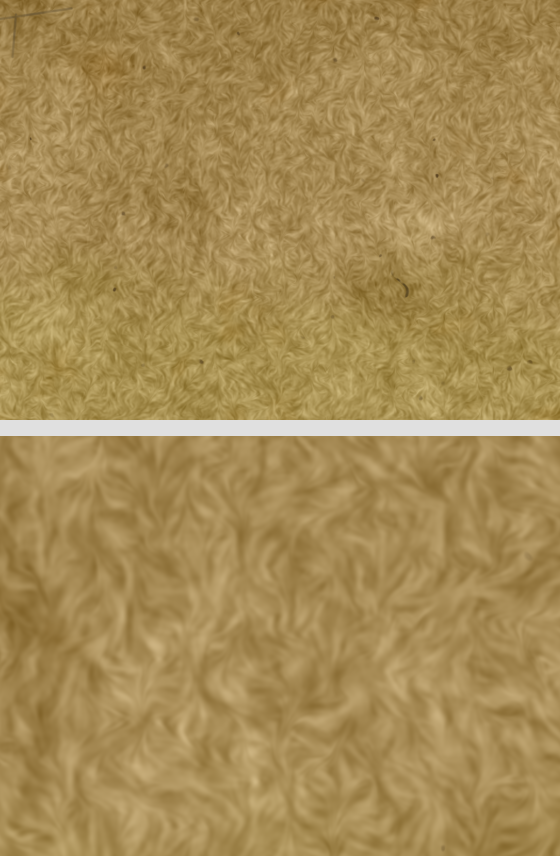
Top: the whole. Bottom: its middle third, enlarged.
Give the GLSL for this texture, as a WebGL 2 fragment shader.

```glsl
#version 300 es
precision highp float;
// Aged parchment: matted short fibres, soft brown stains, an olive foot, specks and scratches.

uniform vec2 u_resolution;
out vec4 fragColor;

float hash(vec2 p) {
    vec3 q = fract(vec3(p.xyx) * 0.1031);
    q += dot(q, q.yzx + 33.33);
    return fract((q.x + q.y) * q.z);
}

float noise(vec2 p) {
    vec2 i = floor(p), f = fract(p);
    f = f * f * (3.0 - 2.0 * f);
    return mix(mix(hash(i), hash(i + vec2(1, 0)), f.x),
               mix(hash(i + vec2(0, 1)), hash(i + vec2(1, 1)), f.x), f.y);
}

// Layered noise, centred on zero
float fbm(vec2 p) {
    float sum = 0.0, amp = 0.5;
    for (int i = 0; i < 5; i++) {
        sum += amp * (noise(p) - 0.5);
        p = mat2(1.6, 1.2, -1.2, 1.6) * p + 17.3;
        amp *= 0.5;
    }
    return sum;
}

// Fine noise smeared along a wandering direction
float fibres(vec2 p, float grain, float reach) {
    float angle = 1.4 + 3.6 * (noise(p * 26.0 + grain) - 0.5)
                + 1.6 * (noise(p * 60.0 - grain) - 0.5);
    vec2 dir = vec2(cos(angle), sin(angle));
    float sum = 0.0, total = 0.0;
    for (int i = -5; i <= 5; i++) {
        float s = float(i) / 5.0;
        float w = 1.0 - 0.7 * s * s;
        sum += w * (noise((p + dir * s * reach) * grain + 40.0) - 0.5);
        total += w;
    }
    return sum / total;
}

float stain(vec2 p, vec2 centre, vec2 size) {
    vec2 d = (p - centre) / size;
    return exp(-dot(d, d));
}

float segment(vec2 p, vec2 a, vec2 b) {
    vec2 d = b - a;
    return length(p - a - d * clamp(dot(p - a, d) / dot(d, d), 0.0, 1.0));
}

void main() {
    vec2 p = gl_FragCoord.xy / u_resolution.y;
    float pixel = 1.0 / u_resolution.y;
    vec2 warped = p + 0.16 * vec2(fbm(p * 5.0), fbm(p * 5.0 + 31.0));

    // Broad light and dark areas
    float tone = 0.15 - 0.85 * smoothstep(0.62, 1.0, warped.y);
    tone -= 1.0 * stain(warped, vec2(0.46, 0.56), vec2(0.14, 0.09));
    tone -= 1.2 * stain(warped, vec2(0.95, 0.32), vec2(0.11, 0.09));
    tone -= 0.9 * stain(warped, vec2(1.15, 0.24), vec2(0.16, 0.09));
    tone += 0.8 * stain(warped, vec2(1.06, 0.50), vec2(0.20, 0.08));
    tone += 0.6 * stain(warped, vec2(0.60, 0.35), vec2(0.14, 0.08));
    tone += 0.5 * stain(warped, vec2(0.10, 0.68), vec2(0.16, 0.10));

    // Mottling and fibres
    tone += 1.6 * fbm(p * 3.5 + 5.0) + 1.7 * fbm(p * 13.0 + 9.0);
    tone += 5.2 * fibres(p, 170.0, 0.012) + 2.6 * fibres(p + 3.0, 105.0, 0.017);
    tone += 0.45 * (noise(p * 190.0) - 0.5);

    vec3 color = vec3(0.643, 0.534, 0.322) + tone * vec3(0.050, 0.053, 0.058);

    // Olive foot, amber blotches
    float olive = smoothstep(0.50, 0.18, warped.y + 0.35 * fbm(p * 4.0 + 2.0));
    color += olive * vec3(0.008, 0.026, -0.012);
    float amber = stain(warped, vec2(0.23, 0.82), vec2(0.08, 0.06))
                + 0.8 * smoothstep(0.10, 0.32, fbm(p * 9.0 + 70.0));
    color -= amber * vec3(0.015, 0.035, 0.055);

    // Scattered specks, a few of them nearly black
    for (int i = 0; i < 30; i++) {
        float k = float(i);
        vec2 centre = vec2(1.333 * hash(vec2(k, 3.0)), hash(vec2(k, 8.0)));
        float strength = hash(vec2(k, 14.0));
        vec2 d = p - centre;
        d += 0.004 * (vec2(noise(p * 130.0), noise(p * 130.0 + 50.0)) - 0.5);
        float radius = 0.0025 + 0.0035 * hash(vec2(k, 21.0));
        float speck = 1.0 - smoothstep(0.3 * radius, radius + pixel, length(d));
        color = mix(color, vec3(0.25, 0.17, 0.07), speck * (0.15 + 0.65 * strength * strength));
    }

    // Curled hair and thin grey scratches
    vec2 curl = p + vec2(0.008 * sin(p.y * 95.0), 0.0);
    float hair = 1.0 - smoothstep(0.0005, 0.003 + pixel, segment(curl, vec2(0.94, 0.355), vec2(0.97, 0.295)));
    color = mix(color, vec3(0.26, 0.20, 0.09), 0.65 * hair * smoothstep(0.2, 0.6, noise(p * 70.0)));
    float scratch = min(segment(p, vec2(-0.01, 0.953), vec2(0.17, 0.980)),
                        segment(p, vec2(0.038, 0.965), vec2(0.030, 0.865)));
    scratch = 1.0 - smoothstep(0.0005, 0.0025 + pixel, scratch);
    color = mix(color, vec3(0.36, 0.30, 0.19), 0.6 * scratch * (0.5 + 0.5 * noise(p * 60.0)));

    fragColor = vec4(clamp(color, 0.0, 1.0), 1.0);
}
```
